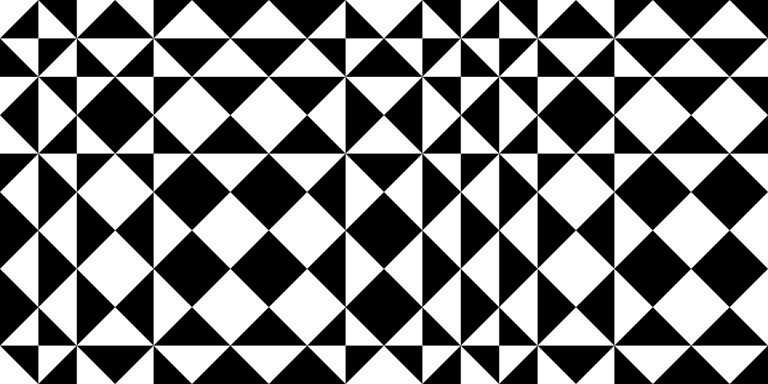
Give the GLSL for this pattern, as a Shadertoy shader.

```glsl
#define ROWS 10.0
#define FLIP_COUNT 9
#define DARK vec3(0.0)
#define LIGHT vec3(1.0)

const float PI = 3.14159265;

// Grid lines, counted from the upper left, across which the colours swap
const float flipLines[FLIP_COUNT] = float[](1.0, 2.0, 4.0, 9.0, 11.0, 12.0, 13.0, 14.0, 16.0);

// Signed side of an edge, blended over one pixel
float side(float dist, float pixel) {
    return clamp(2.0 * dist / pixel, -1.0, 1.0);
}

// Alternating sign between the diagonals where t is an odd integer
float diagonalSide(float t, float pixel) {
    float dist = asin(clamp(cos(0.5 * PI * t), -1.0, 1.0)) * sqrt(2.0) / PI;
    return side(dist, pixel);
}

// Sign that changes at every flip line along one axis
float flipSide(float t, float pixel) {
    float flip = 1.0;
    for (int i = 0; i < FLIP_COUNT; i++) {
        flip *= side(flipLines[i] - t, pixel);
    }
    return flip;
}

void mainImage(out vec4 fragColor, in vec2 fragCoord) {
    // Cell coordinates, running down from the upper left
    float pixel = ROWS / iResolution.y;
    vec2 p = vec2(fragCoord.x, iResolution.y - fragCoord.y) * pixel;

    // Crossing any line inverts the colour
    float diamonds = diagonalSide(p.x + p.y, pixel) * diagonalSide(p.x - p.y, pixel);
    float flips = flipSide(p.x, pixel) * flipSide(p.y, pixel);

    fragColor = vec4(mix(DARK, LIGHT, 0.5 + 0.5 * diamonds * flips), 1.0);
}
```
